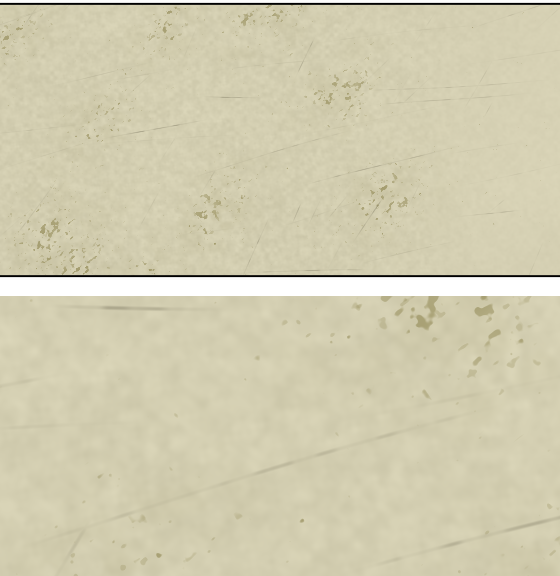
Top: the whole. Bottom: its middle third, enlarged.
Write a Shadertoy shader that draws this texture.

```glsl
const vec3 PAPER = vec3(0.828, 0.808, 0.694);
const vec3 OLIVE = vec3(0.640, 0.610, 0.430);
const vec3 SCRATCH = vec3(0.500, 0.480, 0.390);
const vec3 MARGIN = vec3(0.990);
const int CLUSTERS = 14;
const int SCRATCHES = 52;

float hash(vec2 p) {
    return fract(sin(dot(p, vec2(127.1, 311.7))) * 43758.5453);
}

float noise(vec2 p) {
    vec2 i = floor(p), f = fract(p);
    f = f * f * (3.0 - 2.0 * f);
    float low = mix(hash(i), hash(i + vec2(1, 0)), f.x);
    float high = mix(hash(i + vec2(0, 1)), hash(i + vec2(1, 1)), f.x);
    return mix(low, high, f.y);
}

float fbm(vec2 p, int octaves) {
    float sum = 0.0, amp = 0.5, total = 0.0;
    for (int i = 0; i < octaves; i++) {
        sum += amp * noise(p);
        total += amp;
        p = mat2(1.6, 1.2, -1.2, 1.6) * p + 7.3;
        amp *= 0.5;
    }
    return sum / total;
}

vec2 rotate(vec2 p, float angle) {
    float c = cos(angle), s = sin(angle);
    return vec2(c * p.x + s * p.y, c * p.y - s * p.x);
}

// Soft elongated patches where the surface has flaked
float clusterMask(vec2 p, float spread) {
    float mask = 0.0;
    for (int i = 0; i < CLUSTERS; i++) {
        float id = float(i);
        float x = (id + 0.2 + 0.7 * hash(vec2(id, 1.0))) / float(CLUSTERS) * 1.5;
        vec2 centre = vec2(x, hash(vec2(id, 5.0)));
        vec2 q = rotate(p - centre, 0.6 + 0.7 * hash(vec2(id, 3.0)));
        float size = spread * mix(0.55, 1.1, hash(vec2(id, 4.0)));
        mask = max(mask, exp(-dot(q, q * vec2(0.5, 1.6)) / (size * size)));
    }
    return mask;
}

// Angular chips, denser where the mask is high
float flakes(vec2 p, float mask, float scale) {
    vec2 q = rotate(p, 0.65) * scale;
    float grain = 0.65 * noise(q * vec2(0.8, 1.1)) + 0.35 * noise(q * 1.9 + 31.0);
    float limit = 0.89 - 0.29 * mask;
    return smoothstep(limit, limit + 0.10, grain);
}

// Thin line fading at both ends, dark only in short stretches
float scratch(vec2 p, vec2 centre, float angle, float len, float seed) {
    vec2 q = rotate(p - centre, angle);
    q.y += 0.004 * sin(q.x * 7.0 + seed);
    float fade = 1.0 - smoothstep(0.15, 0.5, abs(q.x) / len);
    float broken = smoothstep(0.35, 0.9, noise(vec2(q.x * 40.0, seed)));
    return fade * mix(0.3, 1.0, broken) * (1.0 - smoothstep(0.0003, 0.0036, abs(q.y)));
}

float scratches(vec2 p) {
    float total = 0.0;
    for (int i = 0; i < SCRATCHES; i++) {
        float id = float(i) + 20.0;
        float pick = hash(vec2(id, 2.0));
        bool steep = hash(vec2(id, 9.0)) > 0.4;
        vec2 centre = vec2(2.0 * hash(vec2(id, 6.0)), hash(vec2(id, 7.0)));
        float angle = steep ? mix(0.7, 1.2, pick) : mix(-0.02, 0.36, pick);
        float len = (steep ? 0.25 : 0.75) * mix(0.3, 1.1, hash(vec2(id, 8.0)));
        float weight = hash(vec2(id, 10.0));
        weight = mix(0.10, 0.50, weight * weight * weight);
        total = max(total, weight * scratch(p, centre, angle, len, id));
    }
    return total;
}

vec3 agedPaper(vec2 p) {
    float wear = 1.0 - smoothstep(1.2, 1.9, p.x);
    float stain = fbm(p * 3.0, 3) - 0.5;
    float mottle = fbm(p * 65.0, 2) - 0.5;
    vec3 color = PAPER + 0.025 * stain + mix(0.025, 0.060, wear) * mottle;
    color += vec3(0.010, 0.009, 0.010) * (1.0 - wear);

    // Broad smudges, faint specks around them, then the strong chips
    float halo = clusterMask(p, 0.20);
    float smudge = halo * smoothstep(0.35, 0.7, fbm(p * 26.0, 3));
    color = mix(color, OLIVE, 0.13 * smudge);
    float specks = flakes(p + 4.0, 0.65 * halo * wear, 95.0);
    color = mix(color, OLIVE, 0.38 * specks);
    float tone = mix(0.5, 1.0, noise(p * 30.0 + 11.0));
    color = mix(color, OLIVE, tone * flakes(p, clusterMask(p, 0.10), 78.0));
    return mix(color, SCRATCH, scratches(p));
}

void mainImage(out vec4 fragColor, in vec2 fragCoord) {
    vec2 p = fragCoord / iResolution.y;
    vec3 color = agedPaper(p);

    // White margins and black rules along the top and bottom
    float edge = min(p.y, 1.0 - p.y);
    color = mix(MARGIN, color, smoothstep(0.011, 0.015, edge));
    float rule = 1.0 - smoothstep(0.0022, 0.0048, abs(edge - 0.0132));
    fragColor = vec4(mix(color, vec3(0.0), rule), 1.0);
}
```
